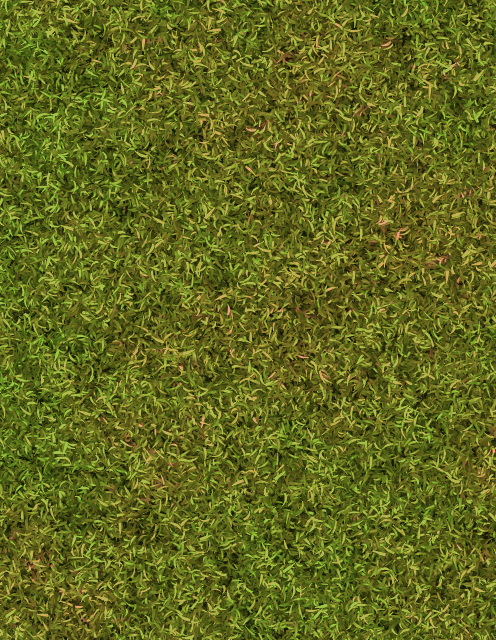
This texture is drawn by a WebGL 2 fragment shader. Its source:

```glsl
#version 300 es
precision highp float;
// Short mown lawn: layered, randomly turned grass blades with dry patches.

uniform vec2 u_resolution;
out vec4 fragColor;

float hash(vec2 p) {
  return fract(sin(dot(p, vec2(127.1, 311.7))) * 43758.5);
}

vec4 hash4(vec2 p) {
  return fract(sin(dot(p, vec2(127.1, 311.7))) * vec4(43758.5, 22578.1, 19642.3, 31415.9));
}

float noise(vec2 p) {
  vec2 i = floor(p), f = fract(p);
  f = f * f * (3.0 - 2.0 * f);
  return mix(mix(hash(i), hash(i + vec2(1, 0)), f.x),
             mix(hash(i + vec2(0, 1)), hash(i + vec2(1, 1)), f.x), f.y);
}

mat2 rotation(float a) {
  return mat2(cos(a), sin(a), -sin(a), cos(a));
}

// Distance to a curved, tapered blade along x; negative inside.
float bladeDistance(vec2 q, float halfLength, float halfWidth, float bend) {
  float along = q.x / halfLength;
  q.y += bend * (along * along - 0.4);
  float taper = halfWidth * (1.0 - 0.65 * smoothstep(-0.3, 1.0, along));
  return max(abs(q.y) - taper, abs(q.x) - halfLength);
}

float ramp(float a, float b, float t) {
  return clamp((t - a) / (b - a), 0.0, 1.0);
}

// Tone 0..1 from deep shade to sunlit tips.
vec3 grassColor(float t) {
  vec3 c = mix(vec3(0.09, 0.10, 0.025), vec3(0.16, 0.18, 0.04), ramp(0.0, 0.06, t));
  c = mix(c, vec3(0.28, 0.31, 0.07), ramp(0.06, 0.22, t));
  c = mix(c, vec3(0.40, 0.42, 0.11), ramp(0.22, 0.47, t));
  c = mix(c, vec3(0.49, 0.54, 0.16), ramp(0.47, 0.73, t));
  c = mix(c, vec3(0.60, 0.69, 0.20), ramp(0.73, 0.90, t));
  return mix(c, vec3(0.72, 0.72, 0.32), ramp(0.90, 1.0, t));
}

void main() {
  vec2 uv = gl_FragCoord.xy / u_resolution.y;
  float cellSize = 0.0135;
  float pixel = 1.0 / (u_resolution.y * cellSize);

  // Broad dry and lush patches, and smaller tufts
  float dryness = 0.6 * noise(uv * 5.0 + 3.7) + 0.4 * noise(uv * 15.0 + 8.1) - 0.5;
  float tuft = noise(uv * 38.0 + 21.0) - 0.5;

  // Tone and warmth, overlaid from the soil upward
  float tone = 0.1;
  float warmth = 0.2;
  for (int layer = 0; layer < 8; layer++) {
    float depth = float(layer);
    vec2 p = rotation(depth * 0.83) * (uv / cellSize) + depth * vec2(17.3, 41.9);
    vec2 cell = floor(p);
    for (int y = -1; y <= 1; y++) {
      for (int x = -1; x <= 1; x++) {
        vec2 id = cell + vec2(x, y);
        vec4 shape = hash4(id + depth * 7.13);
        vec4 look = hash4(id + depth * 3.71 + 53.2);
        float angle = 6.2832 * shape.z;
        float halfLength = mix(0.35, 0.82, shape.w);
        float halfWidth = mix(0.09, 0.17, look.x);
        vec2 q = rotation(-angle) * (p - id - shape.xy);
        float d = bladeDistance(q, halfLength, halfWidth, (look.w - 0.5) * 0.45);

        // Soft shade around the blade, then the blade itself
        tone *= 1.0 - 0.22 * smoothstep(0.22, 0.0, d);
        float cover = clamp(0.5 - d / pixel, 0.0, 1.0);
        float bladeTone = 1.12 * look.y - 0.02 + 0.035 * (depth - 4.0)
                        + 0.12 * q.x / halfLength + 0.3 * tuft;
        tone = mix(tone, bladeTone, cover);
        warmth = mix(warmth, 2.0 * look.z - 1.0, cover);
      }
    }
  }

  // Fine grain
  tone += 0.16 * (noise(uv * 330.0) - 0.5);
  vec3 color = grassColor(clamp(tone + 0.05, 0.0, 1.0));

  // Warm straw against fresh green
  float hue = clamp(0.55 * warmth + 1.1 * dryness, -1.0, 1.0);
  color *= 1.0 + hue * vec3(0.20, -0.10, 0.15);

  // Sparse dry, pinkish brown flecks
  float fleck = smoothstep(0.86, 0.97, noise(uv * 95.0 + 61.0) + 0.25 * dryness);
  color = mix(color, color * vec3(1.3, 0.9, 1.7), 0.7 * fleck);

  fragColor = vec4(clamp(color, 0.0, 1.0), 1.0);
}
```
